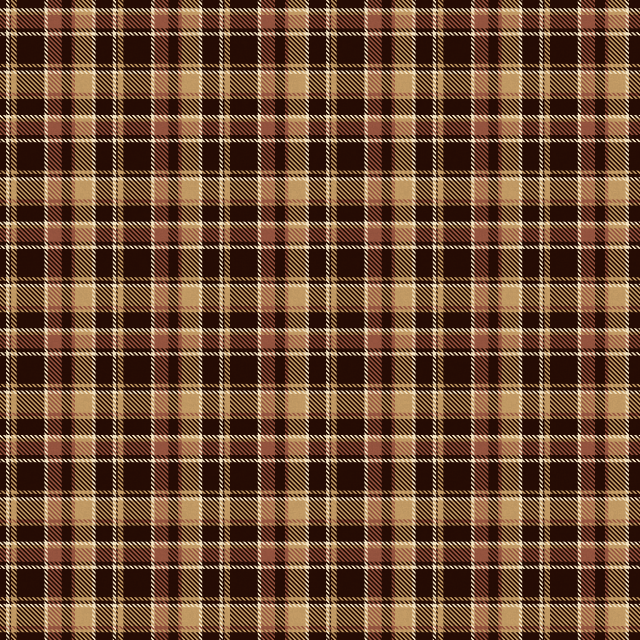
A WebGL 2 fragment shader for this pattern:

```glsl
#version 300 es
precision highp float;
// Brown tartan: six setts across and down, woven as a two-over-two twill.
// Warp and weft bands are box-filtered intervals measured in threads;
// a diagonal square wave decides which of the two yarns lies on top.

#define SETTS 6.0
#define THREADS 96.0
#define TWILL 4.0
#define WARP_SHIFT 1.5
#define WEFT_SHIFT 3.5
#define YARN_WEAR 0.05
#define DARK vec3(0.145, 0.045, 0.015)
#define RUST vec3(0.580, 0.325, 0.245)
#define TAN vec3(0.755, 0.600, 0.390)
#define CREAM vec3(0.950, 0.890, 0.760)

uniform vec2 u_resolution;
out vec4 fragColor;

// Sine-free hash of a lattice cell.
float hash(vec2 cell) {
    vec3 p = fract(cell.xyx * 0.1031);
    p += dot(p, p.yzx + 33.33);
    return fract((p.x + p.y) * p.z);
}

// Colour added over the dark ground by one band, averaged over a pixel.
vec3 band(float t, float start, float end, float pixel, vec3 yarn) {
    float overlap = min(t + 0.5 * pixel, end) - max(t - 0.5 * pixel, start);
    return clamp(overlap / pixel, 0.0, 1.0) * (yarn - DARK);
}

// Vertical yarns, left to right within one sett.
vec3 warpColour(float t, float px) {
    vec3 c = DARK;
    c += band(t,  4.0,  7.0, px, CREAM);
    c += band(t,  8.5, 13.5, px, TAN);
    c += band(t, 38.5, 41.5, px, CREAM);
    c += band(t, 41.5, 54.0, px, RUST);
    c += band(t, 63.0, 66.0, px, RUST);
    c += band(t, 66.0, 81.5, px, TAN);
    c += band(t, 81.5, 84.5, px, CREAM);
    return c;
}

// Horizontal yarns, top to bottom within one sett.
vec3 weftColour(float t, float px) {
    vec3 c = DARK;
    c += band(t,  4.0,  7.0, px, CREAM);
    c += band(t,  7.0, 10.0, px, TAN);
    c += band(t, 10.0, 22.0, px, RUST);
    c += band(t, 25.5, 28.5, px, CREAM);
    c += band(t, 54.0, 57.0, px, TAN);
    c += band(t, 60.0, 63.0, px, CREAM);
    c += band(t, 63.0, 80.0, px, TAN);
    c += band(t, 80.0, 83.0, px, RUST);
    c += band(t, 83.0, 85.5, px, TAN);
    return c;
}

// Share of the pixel where the warp floats over the weft.
float warpOnTop(vec2 thread, float px) {
    float phase = fract((thread.x - thread.y) / TWILL);
    float edge = 0.25 - abs(phase - 0.5);
    return clamp(0.5 + edge * TWILL / px, 0.0, 1.0);
}

void main() {
    vec2 uv = gl_FragCoord.xy / u_resolution;
    uv.y = 1.0 - uv.y;
    vec2 thread = uv * SETTS * THREADS;
    vec2 px = SETTS * THREADS / u_resolution;

    // Stripe order of both yarn systems.
    vec2 sett = mod(thread - vec2(WARP_SHIFT, WEFT_SHIFT), THREADS);
    vec3 warp = warpColour(sett.x, px.x);
    vec3 weft = weftColour(sett.y, px.y);

    // Slight unevenness along each yarn; whole cells wrap at the border.
    vec2 cell = floor(thread);
    float warpWear = hash(vec2(cell.x, floor(cell.y / TWILL)));
    float weftWear = hash(vec2(floor(cell.x / TWILL) + 700.0, cell.y));
    warp *= 1.0 + YARN_WEAR * (warpWear - 0.5);
    weft *= 1.0 + YARN_WEAR * (weftWear - 0.5);

    // Diagonal twill interlacing.
    float top = warpOnTop(thread, max(px.x, px.y));
    fragColor = vec4(mix(weft, warp, top), 1.0);
}
```
